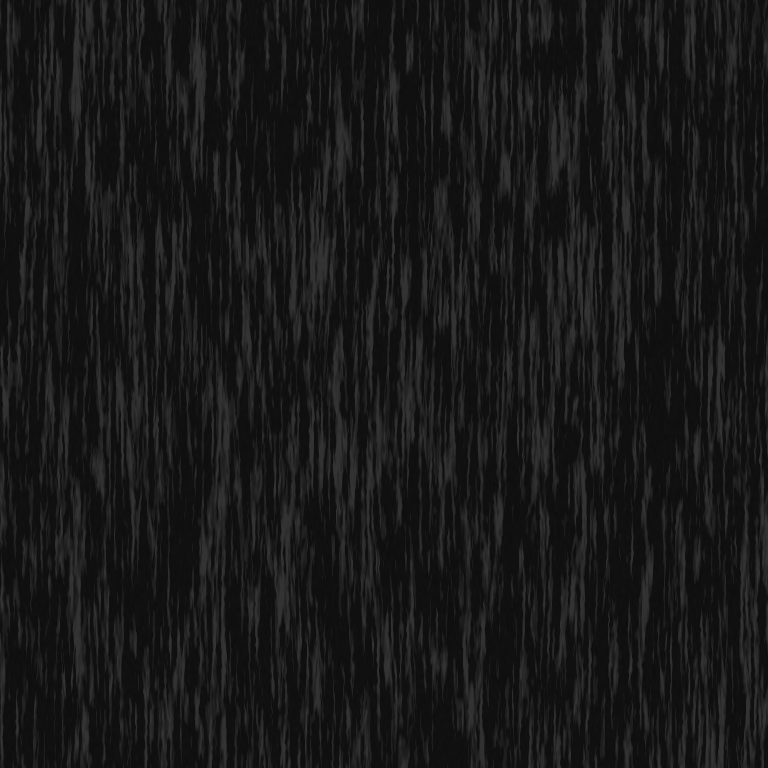
Write a Shadertoy shader that draws this texture.

```glsl
// Black stained wood with fine, ragged vertical grain and faint grey streaks.

const float CHARCOAL = 0.062;
const float FIBRE_EDGE = 0.045;
const float FIBRE_CREST = 0.092;

// Integer hash of a lattice cell, giving a value from 0 to 1
float hash(ivec2 cell, uint seed) {
    uvec2 q = uvec2(cell) * uvec2(1597u, 3571u) + seed * 7919u;
    uint h = (q.x ^ (q.y << 16) ^ (q.y >> 7)) * 747796405u + seed;
    h = ((h >> 15) ^ h) * 739982445u;
    h = ((h >> 13) ^ h) * 277803737u;
    return float((h >> 16) ^ (h & 65535u)) / 65535.0;
}

// Smooth value noise
float noise(vec2 p, uint seed) {
    ivec2 cell = ivec2(floor(p));
    vec2 f = fract(p);
    f = f * f * (3.0 - 2.0 * f);
    float low = mix(hash(cell, seed), hash(cell + ivec2(1, 0), seed), f.x);
    float high = mix(hash(cell + ivec2(0, 1), seed), hash(cell + ivec2(1, 1), seed), f.x);
    return mix(low, high, f.y);
}

// Drift of the grain: a slow lean, ragged sides and staggered fibre ends
vec2 bendGrain(vec2 uv) {
    float lean = 0.010 * noise(uv * vec2(4.0, 2.5), 1u);
    float wobble = 0.0016 * noise(uv * vec2(50.0, 20.0), 2u);
    float ragged = 0.0015 * noise(uv * vec2(300.0, 150.0), 3u);
    float stagger = 0.05 * noise(uv * vec2(140.0, 1.5), 4u);
    return uv + vec2(lean + wobble + ragged, stagger);
}

// Light and dark streaks, each several fibres wide
float streaks(vec2 p) {
    return 0.7 * noise(p * vec2(45.0, 7.0), 5u) + 0.3 * noise(p * vec2(14.0, 3.0), 6u);
}

// Height of the layered fibres, from short threads to long strands
float fibreHeight(vec2 p, float fuzz) {
    float thread = noise(p * vec2(310.0, 20.0), 7u);
    float strand = noise(p * vec2(170.0, 6.0), 8u);
    return 0.38 * thread + 0.18 * strand + 0.15 * streaks(p) + 0.18 * fuzz;
}

void mainImage(out vec4 fragColor, in vec2 fragCoord) {
    vec2 uv = fragCoord / iResolution.y;
    vec2 grain = bendGrain(uv);
    float fuzz = noise(grain * vec2(500.0, 75.0), 9u);
    float height = fibreHeight(grain, fuzz);

    // Crisp fibre outline, then a brighter crest
    float outline = smoothstep(0.440, 0.500, height);
    float crest = smoothstep(0.475, 0.660, height);
    float tone = CHARCOAL + outline * (FIBRE_EDGE + FIBRE_CREST * crest);

    // Faint pores over everything
    float pores = noise(uv * vec2(420.0, 160.0), 10u);
    tone += 0.014 * (pores - 0.5);
    fragColor = vec4(vec3(tone), 1.0);
}
```
